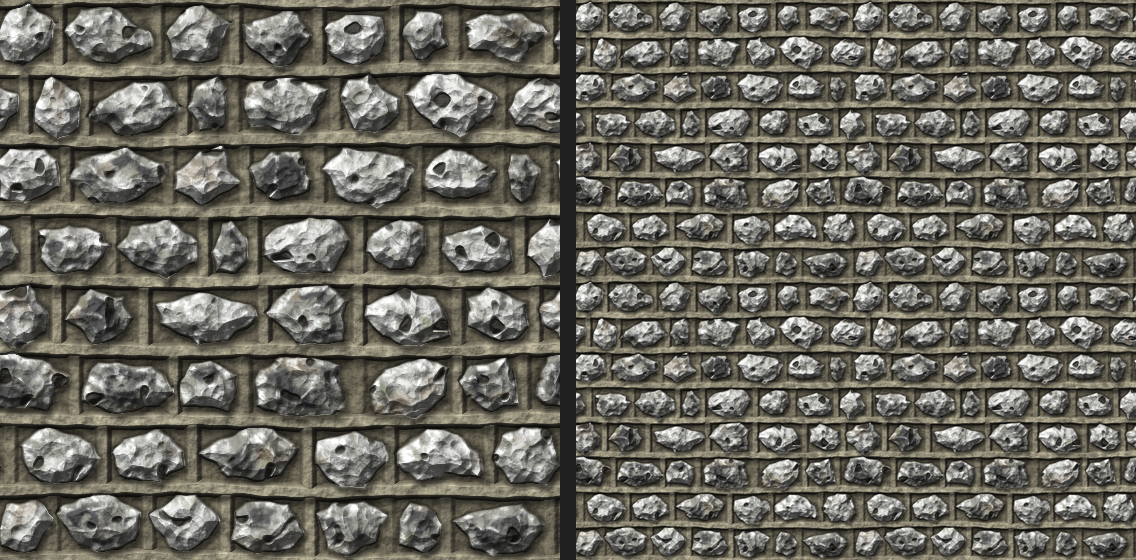
Left: one tile. Right: repeated 2 by 2.
Write a three.js fragment shader that draws this texture.

```glsl
// Flint wall: eight courses of rough grey stones bedded in sandy mortar ledges.
// Each course is cut at jittered joints; every cell holds a faceted stone.
// A height field gives the light, and all noise wraps over the tile.
varying vec2 vUv;
const float ROWS = 8.0;
const float TAU = 6.2831853;

// dist: signed distance to the stone; rib: upright mortar; v: height in the course
struct Cell { float dist; float rib; float v; vec2 seed; };

vec2 hash2(vec2 p) {
  vec3 a = fract(p.xyx * vec3(0.1031, 0.1030, 0.0973));
  a += dot(a, a.yzx + 33.33);
  return fract((a.xx + a.yz) * a.zy);
}
float corner(vec2 cell, vec2 offset, vec2 f, float period) {
  float angle = TAU * hash2(mod(cell + offset, period) + 3.7).x;
  return dot(vec2(cos(angle), sin(angle)), f - offset);
}
// Gradient noise, about -1 to 1, wrapping over the tile
float wrapNoise(vec2 p, float freq, float shift) {
  p = p * freq + shift;
  float period = ROWS * freq;
  vec2 i = floor(p), f = p - i, u = f * f * (3.0 - 2.0 * f);
  float low = mix(corner(i, vec2(0.0), f, period), corner(i, vec2(1.0, 0.0), f, period), u.x);
  float high = mix(corner(i, vec2(0.0, 1.0), f, period), corner(i, vec2(1.0), f, period), u.x);
  return 1.4 * mix(low, high, u.y);
}
float fbm(vec2 p, float freq, float shift) {
  float sum = 0.0, gain = 0.55;
  for (int k = 0; k < 4; k++) {
    sum += gain * wrapNoise(p, freq, shift);
    freq *= 2.0;
    gain *= 0.55;
  }
  return sum;
}
float joint(float i, float row, float count) {
  return i + 0.46 * (hash2(vec2(mod(i, count), row + 11.0)).x - 0.5);
}
// Convex stone outline: the furthest of seven hashed edges, 1 on the rim
float facetGauge(vec2 q, vec2 seed) {
  float gauge = 0.0;
  for (int k = 0; k < 7; k++) {
    vec2 h = hash2(seed * 91.0 + float(k) * 5.3);
    float angle = TAU * (float(k) + 0.6 * h.x) / 7.0 + seed.x * TAU;
    gauge = max(gauge, dot(q, vec2(cos(angle), sin(angle))) / mix(0.74, 1.0, h.y));
  }
  return gauge;
}
Cell cellAt(vec2 p) {
  Cell c;
  p.y += 0.06 * wrapNoise(p, 0.5, 2.3);
  float row = mod(floor(p.y), ROWS);
  float count = row > 0.5 && row < 3.5 ? 6.0 : 7.0;
  float width = ROWS / count;
  float x = p.x / width + hash2(vec2(row, 7.0)).x;
  float i = floor(x);
  if (x < joint(i, row, count)) i -= 1.0;
  else if (x > joint(i + 1.0, row, count)) i += 1.0;
  float a = joint(i, row, count), b = joint(i + 1.0, row, count);
  c.seed = hash2(vec2(mod(i, count) + 20.0, row + 5.0));
  c.v = fract(p.y);
  vec2 halfSize = vec2(0.5 * (b - a) * width - 0.07, mix(0.37, 0.44, c.seed.y));
  vec2 q = vec2((x - 0.5 * (a + b)) * width, c.v - 0.49);
  q += 0.07 * vec2(wrapNoise(p, 2.0, 0.4), wrapNoise(p, 2.0, 5.6));
  c.dist = (facetGauge(q / halfSize, c.seed) - 1.0) * min(halfSize.x, halfSize.y);
  c.dist += 0.035 * wrapNoise(p, 5.0, 1.7);
  float nearest = x - a < b - x ? i : i + 1.0;
  float strength = mix(0.3, 1.0, hash2(vec2(mod(nearest, count), row + 31.0)).y);
  c.rib = strength * (1.0 - smoothstep(0.05, 0.14, min(x - a, b - x) * width));
  return c;
}
float ledge(Cell c, vec2 p) {
  return 1.0 - smoothstep(0.06, 0.13, min(c.v, 1.0 - c.v) + 0.025 * wrapNoise(p, 3.0, 8.1));
}
float stoneMask(Cell c) { return 1.0 - smoothstep(-0.02, 0.02, c.dist); }
// Hollows worn through the stone
float pits(vec2 p) { return smoothstep(0.42, 0.62, wrapNoise(p, 4.0, 6.2)); }

float relief(vec2 p) {
  Cell c = cellAt(p);
  float grain = fbm(p, 4.0, 0.0);
  float mortar = 0.15 * max(ledge(c, p), c.rib) + 0.045 * grain;
  float ridges = abs(wrapNoise(p, 2.0, 3.1)) + 0.5 * abs(wrapNoise(p, 5.0, 9.4));
  float stone = 0.12 + min(-1.1 * c.dist, 0.2) - 0.16 * ridges + 0.05 * grain - 0.09 * pits(p);
  return mix(mortar, stone, stoneMask(c));
}
vec3 stoneColor(Cell c, vec2 p) {
  float patches = fbm(p, 1.5, 4.4) + 0.7 * (c.seed.x - 0.5), mottle = fbm(p, 6.0, 7.3);
  vec3 color = mix(vec3(0.52, 0.52, 0.49), vec3(0.76, 0.76, 0.75), smoothstep(-0.5, 0.5, mottle + patches));
  color = mix(color, vec3(0.45, 0.38, 0.29), 0.6 * smoothstep(0.1, 0.6, fbm(p, 1.5, 11.2)));
  color = mix(color, vec3(0.46, 0.48, 0.36), 0.5 * smoothstep(0.2, 0.6, fbm(p, 2.0, 15.8)));
  float core = smoothstep(0.04, 0.14, -c.dist) * smoothstep(0.12, 0.45, 0.4 * mottle - patches);
  color = mix(color, vec3(0.23, 0.23, 0.24), 0.8 * core);
  // Chalky rind at the rim and along fractures
  float rim = 1.0 - smoothstep(0.02, 0.07, abs(c.dist + 0.06));
  float vein = 1.0 - smoothstep(0.03, 0.13, abs(wrapNoise(p, 2.0, 3.1)));
  color = mix(color, vec3(0.88, 0.89, 0.88), 0.75 * max(rim, vein) * smoothstep(-0.2, 0.35, mottle));
  return mix(color, vec3(0.13, 0.12, 0.10), 0.8 * pits(p));
}
vec3 mortarColor(Cell c, vec2 p) {
  float top = ledge(c, p);
  vec3 color = mix(vec3(0.38, 0.36, 0.30), vec3(0.57, 0.55, 0.47), max(top, 0.8 * c.rib));
  color *= 1.0 + 0.35 * fbm(p, 6.0, 2.9) + 0.2 * fbm(p, 1.0, 12.5);
  return color * (1.0 - 0.5 * smoothstep(0.72, 0.88, c.v) * (1.0 - top));
}
void main() {
  vec2 p = vUv * ROWS;
  Cell c = cellAt(p);
  float mask = stoneMask(c), e = 0.016, h = relief(p);
  // Slope lighting from the upper left, then shadows around each stone
  vec2 slope = vec2(relief(p + vec2(e, 0.0)) - h, relief(p + vec2(0.0, e)) - h) / e;
  float lit = dot(normalize(vec3(-slope, 1.0)), normalize(vec3(-0.35, 0.6, 0.8)));
  float shadow = 1.0 - smoothstep(-0.06, 0.07, cellAt(p + vec2(-0.04, 0.09)).dist);
  float contact = 1.0 - smoothstep(0.0, 0.09, c.dist);
  float shade = (0.34 + 0.9 * max(lit, 0.0)) * (1.0 - (1.0 - mask) * max(0.5 * shadow, 0.4 * contact));
  gl_FragColor = vec4(mix(mortarColor(c, p), stoneColor(c, p), mask) * shade, 1.0);
}
```
